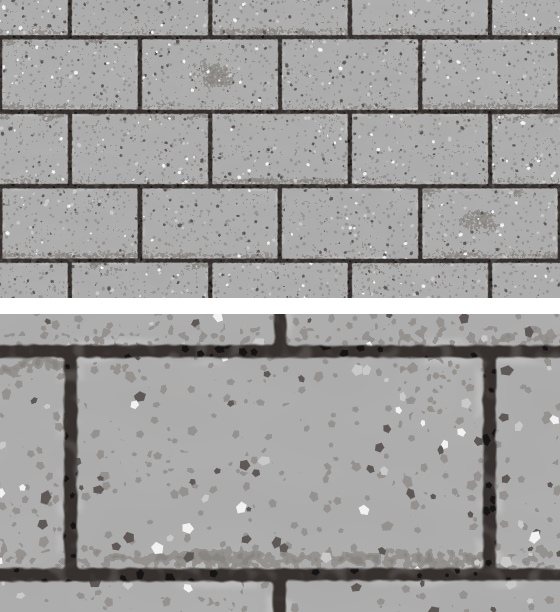
Top, the full canvas; bottom, a detail of the centre.
This texture is drawn by a Shadertoy shader. Its source:

```glsl
// Running-bond wall of speckled grey concrete blocks with dark joints and worn stains.

const vec2  BLOCKS      = vec2(4.0, 4.0);      // repeats across and down
const vec2  BLOCK_SIZE  = vec2(1.0, 0.53125);  // in block widths
const vec2  GRID        = vec2(32.0, 17.0);    // square noise cells over the canvas
const float JOINT_HALF  = 0.0105;
const float SIZE_JITTER = 0.004;
const float CORNER      = 0.012;
const float EDGE_ROUGH  = 0.004;
const float EDGE_SOFT   = 0.006;
const float STAIN_LEVEL = 0.43;                // higher means cleaner blocks
const float SECTOR      = 1.2566;              // one fifth of a turn

const vec3 FACE_COLOR  = vec3(0.68, 0.68, 0.68);
const vec3 STAIN_COLOR = vec3(0.58, 0.57, 0.56);
const vec3 DEEP_STAIN  = vec3(0.53, 0.52, 0.50);
const vec3 DARK_FLECK  = vec3(0.37, 0.35, 0.34);
const vec3 PALE_COLOR  = vec3(0.79, 0.79, 0.79);
const vec3 WHITE_FLECK = vec3(0.95, 0.95, 0.95);
const vec3 JOINT_COLOR = vec3(0.21, 0.19, 0.18);
const vec3 JOINT_DUST  = vec3(0.31, 0.29, 0.28);
const vec3 GRIT_COLOR  = vec3(0.09, 0.08, 0.08);

// Integer hash: three random values in 0..1 per cell and seed
vec3 hash(vec2 cell, float seed) {
    uvec3 v = uvec3(vec3(cell, seed)) * 1664525u + 1013904223u;
    v.x += v.y * v.z; v.y += v.z * v.x; v.z += v.x * v.y;
    v ^= v >> 16u;
    v.x += v.y * v.z; v.y += v.z * v.x; v.z += v.x * v.y;
    return vec3(v >> 8u) * exp2(-24.0);
}

float cornerSlope(vec2 cell, vec2 offset, vec2 cells, float seed) {
    float angle = 6.2832 * hash(mod(cell, cells), seed).x;
    return dot(vec2(cos(angle), sin(angle)), offset);
}

// Gradient noise that wraps over the canvas
float noise(vec2 uv, vec2 cells, float seed) {
    vec2 p = uv * cells, i = floor(p), f = p - i;
    vec2 w = f * f * f * (f * (f * 6.0 - 15.0) + 10.0);
    vec2 e = vec2(1.0, 0.0);
    float low  = mix(cornerSlope(i, f, cells, seed),
                     cornerSlope(i + e.xy, f - e.xy, cells, seed), w.x);
    float high = mix(cornerSlope(i + e.yx, f - e.yx, cells, seed),
                     cornerSlope(i + e.xx, f - e.xx, cells, seed), w.x);
    return mix(low, high, w.y);
}

// Scattered angular chips; share is the part of cells that hold one
float flecks(vec2 uv, vec2 cells, float share, float size, float seed) {
    vec2 p = uv * cells, base = floor(p);
    float aa = cells.x / iResolution.x, mask = 0.0;
    for (int y = -1; y <= 1; y++)
    for (int x = -1; x <= 1; x++) {
        vec2 cell = base + vec2(x, y);
        vec3 place = hash(mod(cell, cells), seed);
        if (place.z > share) continue;
        vec3 shape = hash(mod(cell, cells), seed + 50.0);
        float c = cos(6.2832 * shape.x), s = sin(6.2832 * shape.x);
        vec2 q = mat2(c, s, -s, c) * (p - cell - place.xy);
        q.x *= mix(0.7, 1.5, shape.y);
        float side = mod(atan(q.y, q.x), SECTOR) - 0.5 * SECTOR;
        float d = length(q) * cos(side) - size * mix(0.4, 1.0, shape.z);
        mask = max(mask, clamp(0.5 - d / aa, 0.0, 1.0));
    }
    return mask;
}

void mainImage(out vec4 fragColor, in vec2 fragCoord) {
    vec2 uv = fragCoord / iResolution.xy;
    float pixel = BLOCKS.x / iResolution.x;

    // Block layout: even rows are shifted by half a block
    vec2 grid = uv * BLOCKS + vec2(0.0, 0.5);
    grid.x += 0.5 * (1.0 - mod(floor(grid.y), 2.0));
    vec2 id = mod(floor(grid), BLOCKS);
    vec2 q = (fract(grid) - 0.5) * BLOCK_SIZE;
    vec3 trait = hash(id, 1.0), place = hash(id, 2.0);

    // Rough rounded block outline
    vec2 halfSize = 0.5 * BLOCK_SIZE - JOINT_HALF - SIZE_JITTER * trait.xy;
    vec2 box = abs(q) - halfSize + CORNER;
    float edge = length(max(box, 0.0)) + min(max(box.x, box.y), 0.0) - CORNER;
    edge += EDGE_ROUGH * noise(uv, GRID * 5.0, 3.0);
    float face = 1.0 - smoothstep(-EDGE_SOFT - pixel * 0.5, pixel * 0.5, edge);

    // Wear: clouds, bands along the long edges, and a blotch on some blocks
    float cloud = noise(uv, GRID * 0.5 * vec2(1.0, 2.0), 4.0);
    float broken = noise(uv, GRID * vec2(1.0, 2.0), 5.0);
    float fine = 0.65 * noise(uv, GRID * 5.0, 6.0) + 0.45 * noise(uv, GRID * 9.0, 7.0);
    float fromBottom = q.y + halfSize.y, fromTop = halfSize.y - q.y;
    float wear = 0.35 * cloud + 0.2 * broken;
    wear += mix(0.25, 0.6, trait.x) * (1.0 - smoothstep(0.0, 0.045, abs(fromBottom - 0.025)));
    wear += 0.6 * smoothstep(0.4, 0.9, trait.z) * smoothstep(-0.1, 0.3, broken)
          * (1.0 - smoothstep(0.02, 0.09, fromTop));
    float blotched = mod(id.y, 2.0) * step(mod(id.x + id.y, 4.0), 0.5);
    vec2 center = vec2(0.2, 0.08) * (place.xy - 0.5);
    float reach = length((q - center) * vec2(1.0, 1.5)) + 0.12 * broken;
    wear += 0.75 * blotched * (1.0 - smoothstep(0.04, 0.2, reach));
    float stain = smoothstep(-0.04, 0.04, fine + wear - STAIN_LEVEL);
    float deep = smoothstep(0.0, 0.3, fine + wear - STAIN_LEVEL - 0.15);

    // Block face with its layers of chips
    vec3 color = FACE_COLOR * (1.0 + 0.012 * (trait.y - 0.5) + 0.02 * cloud);
    float rim = smoothstep(-0.03, -0.008, edge) * smoothstep(0.0, 0.4, cloud - broken);
    color = mix(color, PALE_COLOR, 0.5 * rim);
    color = mix(color, mix(STAIN_COLOR, DEEP_STAIN, deep), stain);
    color = mix(color, STAIN_COLOR, flecks(uv, GRID * 3.0, 0.45, 0.25, 10.0));
    color = mix(color, PALE_COLOR, flecks(uv, GRID * 2.0, 0.10, 0.20, 11.0));
    color = mix(color, DARK_FLECK, flecks(uv, GRID * 2.0, 0.20, 0.19, 12.0));
    color = mix(color, WHITE_FLECK, flecks(uv, GRID * 2.0, 0.08, 0.21, 13.0));

    // Joint with dust and grit
    vec3 joint = mix(JOINT_COLOR, JOINT_DUST, smoothstep(0.0, 0.5, noise(uv, GRID * 3.0, 8.0)));
    joint = mix(joint, GRIT_COLOR, flecks(uv, GRID * 4.0, 0.30, 0.32, 14.0));
    fragColor = vec4(mix(joint, color, face), 1.0);
}
```
